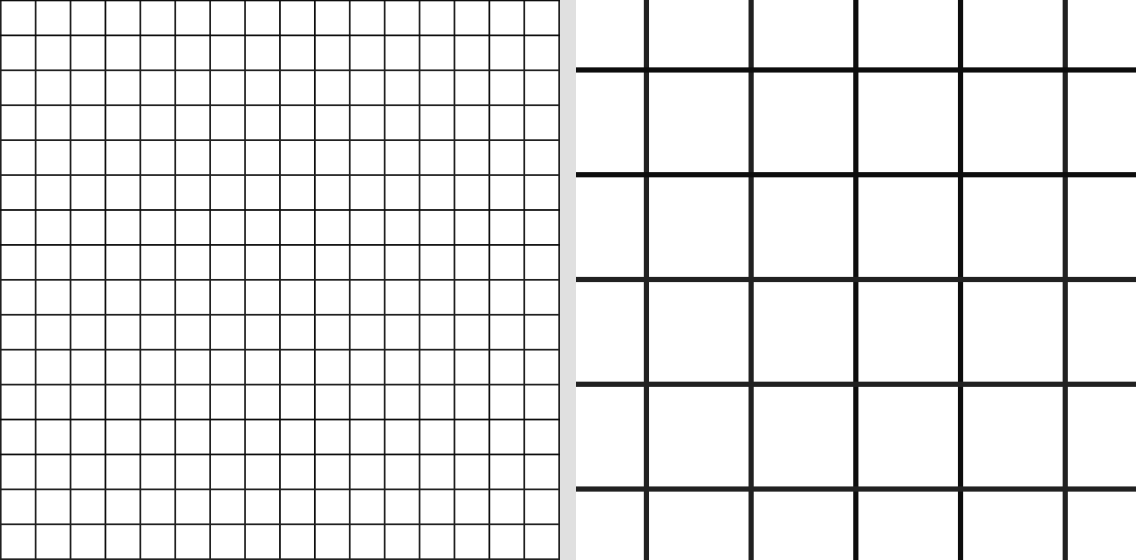
Left, the full canvas; right, a detail of the centre.
Give the GLSL for this pattern, as a WebGL 2 fragment shader.

```glsl
#version 300 es
precision highp float;

uniform vec2 u_resolution;
out vec4 fragColor;

const float CELLS = 16.0;
const float LINE_WIDTH = 0.0031;
const vec2 FIRST_LINE = vec2(0.0013, 0.0014);
const vec2 LAST_LINE = vec2(0.9985, 0.9992);
const vec3 PAPER = vec3(1.0);
const vec3 SOFT_INK = vec3(0.13);
const vec3 DEEP_INK = vec3(0.05);

// Index of the ruled line nearest to a coordinate.
float nearestLine(float coord, float first, float pitch) {
    return clamp(round((coord - first) / pitch), 0.0, CELLS);
}

// Fraction of a pixel covered by a band at the given distance.
float bandCoverage(float dist, float width, float pixel) {
    float overlap = 0.5 * (width + pixel) - abs(dist);
    return clamp(overlap, 0.0, min(width, pixel)) / pixel;
}

// Slow wave of ink density from one line to the next.
vec3 lineInk(float index, float peak, float period) {
    float wave = cos(6.28319 * (index - peak) / period);
    return mix(SOFT_INK, DEEP_INK, smoothstep(0.3, 0.9, wave));
}

void main() {
    vec2 pos = gl_FragCoord.xy / u_resolution;
    vec2 pixel = 1.0 / u_resolution;
    vec2 pitch = (LAST_LINE - FIRST_LINE) / CELLS;

    // Nearest vertical and horizontal rules
    vec2 index = vec2(nearestLine(pos.x, FIRST_LINE.x, pitch.x),
                      nearestLine(pos.y, FIRST_LINE.y, pitch.y));
    vec2 dist = pos - (FIRST_LINE + index * pitch);

    float vertical = bandCoverage(dist.x, LINE_WIDTH, pixel.x);
    float horizontal = bandCoverage(dist.y, LINE_WIDTH, pixel.y);

    // Lay both sets of rules on the paper
    vec3 color = mix(PAPER, lineInk(index.x, 3.0, 5.5), vertical);
    color = mix(color, lineInk(index.y, 3.5, 6.0), horizontal);
    fragColor = vec4(color, 1.0);
}
```
